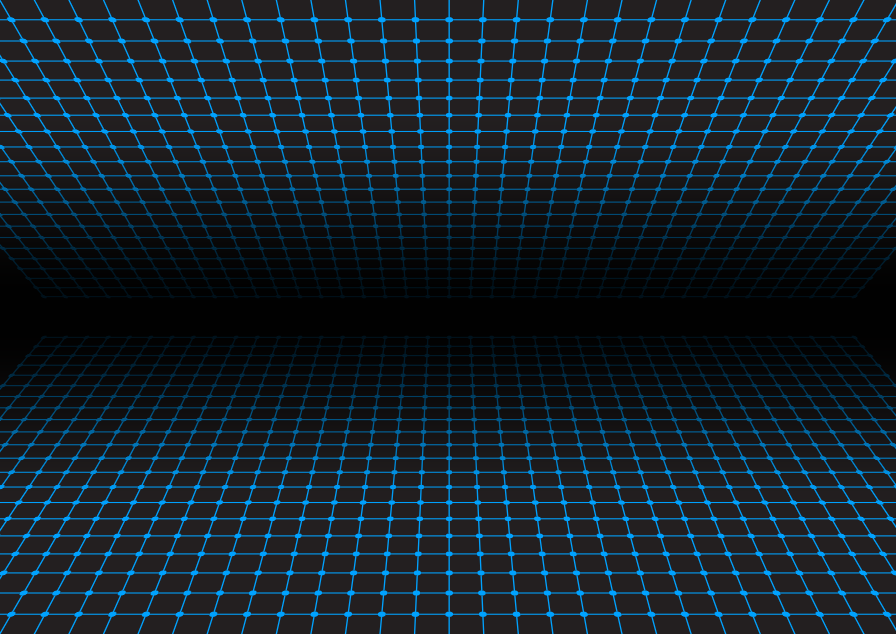
This background is drawn by a WebGL 1 fragment shader. Its source:

```glsl
precision highp float;

uniform vec2 u_resolution;

// Colours
const vec3 CHARCOAL = vec3(0.137, 0.122, 0.125);
const vec3 GRID_BLUE = vec3(0.0, 0.635, 1.0);

// Perspective, in units of canvas height
const float CENTER_X = 0.5013;       // fraction of the width
const float HORIZON_OFFSET = 0.7224; // vanishing point lies past the middle
const float COLUMN_SCALE = 0.0446;
const float ROW_SCALE = 0.02429;
const float ROW_SHIFT = 34.56;
const float LAST_COLUMN = 19.0;
const float LAST_ROW = 20.0;

// Marks
const float COLUMN_WIDTH = 0.0021;
const float ROW_WIDTH = 0.0017;
const vec2 DOT_RADII = vec2(0.12, 0.08); // relative to column spacing

// Darkness across the middle
const float DARK_CENTER = 0.508;
const float FADE_START = 0.02;
const float FADE_END = 0.32;
const float GRID_MIN_LIGHT = 0.10;

// Share of a pixel covered by a band of the given width
float bandCoverage(float dist, float width, float pixel) {
  float upper = min(0.5 * width, dist + 0.5 * pixel);
  float lower = max(-0.5 * width, dist - 0.5 * pixel);
  return clamp((upper - lower) / pixel, 0.0, 1.0);
}

float ellipseDistance(vec2 p, vec2 radii) {
  float k = length(p / radii);
  return k * (k - 1.0) / max(length(p / (radii * radii)), 0.0001);
}

float gridCoverage(vec2 p, float pixel) {
  // Mirrored planes mapped to grid coordinates
  float depth = abs(p.y) + HORIZON_OFFSET;
  vec2 spacing = vec2(COLUMN_SCALE * depth, ROW_SCALE * depth * depth);
  vec2 grid = vec2(p.x / spacing.x, 1.0 / (ROW_SCALE * depth) - ROW_SHIFT);

  // Offset from the nearest crossing that exists
  vec2 node = clamp(floor(grid + 0.5), vec2(-LAST_COLUMN, -2.0),
                    vec2(LAST_COLUMN, LAST_ROW));
  vec2 offset = (grid - node) * spacing;

  // Lines, ending at the outer columns and the far row
  float slant = inversesqrt(1.0 + pow(node.x * COLUMN_SCALE, 2.0));
  float columns = bandCoverage(offset.x * slant, COLUMN_WIDTH, pixel);
  columns *= 1.0 - smoothstep(LAST_ROW, LAST_ROW + 0.1, grid.y);
  float rows = bandCoverage(offset.y, ROW_WIDTH, pixel);
  rows *= 1.0 - smoothstep(LAST_COLUMN, LAST_COLUMN + 0.06, abs(grid.x));

  // Dots at the crossings
  float dotDistance = ellipseDistance(offset, DOT_RADII * spacing.x);
  float dots = clamp(0.5 - dotDistance / pixel, 0.0, 1.0);
  return max(dots, max(columns, rows));
}

void main() {
  float pixel = 1.0 / u_resolution.y;
  vec2 p = (gl_FragCoord.xy - vec2(CENTER_X, 0.5) * u_resolution) * pixel;

  float light = smoothstep(FADE_START, FADE_END, abs(p.y + 0.5 - DARK_CENTER));
  vec3 background = CHARCOAL * mix(0.03, 1.0, light);
  vec3 gridColor = GRID_BLUE * mix(GRID_MIN_LIGHT, 1.0, light);

  gl_FragColor = vec4(mix(background, gridColor, gridCoverage(p, pixel)), 1.0);
}
```
